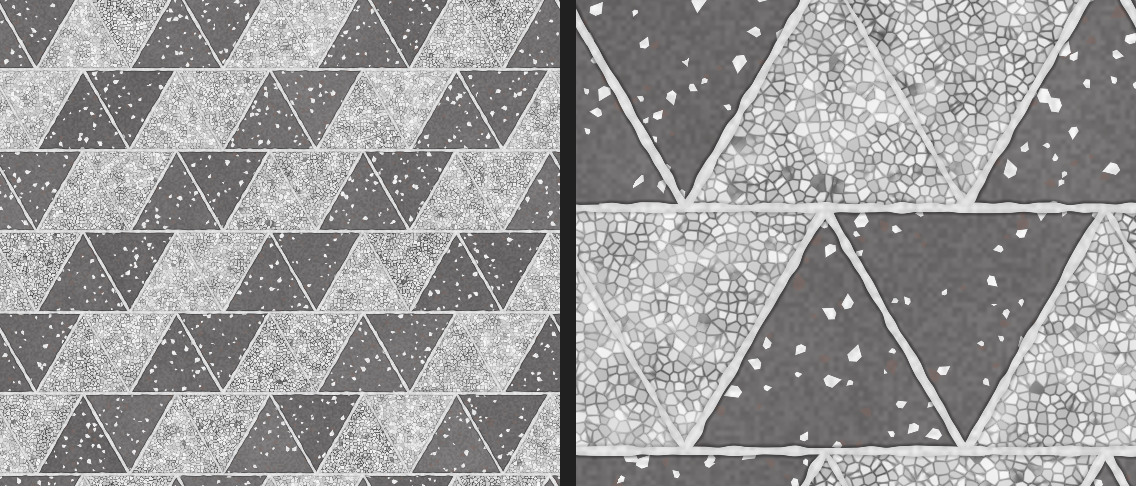
Left: the whole. Right: its middle third, enlarged.
Reproduce this pattern procedurally as a WebGL 1 fragment shader.

```glsl
precision highp float;
// Triangular paving: rows of leaning rhombi, alternately dark terrazzo and pale gravel,
// each split in two by a diagonal joint. Skewed cell coordinates give the joints;
// wrapping cellular noise gives gravel, chips and wear, so the canvas tiles.

#define SIDES 6.0                     // triangle sides across (even)
#define ROWS 6.0                      // rows down (even)
#define OFFSET vec2(0.39, 0.144)      // pattern origin, in sides and rows
#define HEIGHT 0.867                  // row height in triangle sides
#define JOINT 0.016                   // half width of a joint, in sides
#define GRAVEL vec2(168.0, 146.0)     // gravel grains across and down
#define CHIPS vec2(66.0, 57.0)        // cells that may hold a chip
#define CHIP_SHARE 0.52               // share of those cells that do
#define DARK vec3(0.435, 0.426, 0.426)
#define RUST vec3(0.50, 0.41, 0.385)
#define GROUT vec3(0.83)

uniform vec2 u_resolution;

float hash(vec2 p, float seed) {
  vec3 q = fract(vec3(p.xyx + seed * 17.3) * 0.1031);
  q += dot(q, q.yzx + 33.33);
  return fract((q.x + q.y) * q.z);
}

vec2 hash2(vec2 p, float seed) {
  return vec2(hash(p, seed), hash(p, seed + 5.7));
}

// Smooth value noise that wraps after a whole grid
float noise(vec2 uv, vec2 grid, float seed) {
  vec2 p = uv * grid, i = floor(p), f = fract(p);
  f = f * f * (3.0 - 2.0 * f);
  vec2 a = mod(i, grid), b = mod(i + 1.0, grid);
  return mix(mix(hash(a, seed), hash(vec2(b.x, a.y), seed), f.x),
             mix(hash(vec2(a.x, b.y), seed), hash(b, seed), f.x), f.y);
}

// Crushed stone: x = distance to the grain border, y = random value of the grain
vec2 grains(vec2 uv, vec2 grid) {
  vec2 p = uv * grid, cell = floor(p);
  float nearest = 9.0, second = 9.0, value = 0.0;
  for (int j = -1; j <= 1; j++) {
    for (int i = -1; i <= 1; i++) {
      vec2 c = cell + vec2(float(i), float(j));
      vec2 id = mod(c, grid);
      float d = length(c + hash2(id, 1.0) - p);
      if (d < nearest) {
        second = nearest;
        nearest = d;
        value = hash(id, 2.0);
      } else {
        second = min(second, d);
      }
    }
  }
  return vec2(second - nearest, value);
}

// Coverage of scattered angular chips of varied size and turn
float chips(vec2 uv, vec2 grid, float share, float seed) {
  vec2 p = uv * grid, cell = floor(p);
  float aa = grid.x / u_resolution.x, cover = 0.0;
  for (int j = -1; j <= 1; j++) {
    for (int i = -1; i <= 1; i++) {
      vec2 c = cell + vec2(float(i), float(j));
      vec2 id = mod(c, grid);
      vec2 d = p - c - hash2(id, seed);
      float turn = 6.2832 * hash(id, seed + 1.0);
      float cs = cos(turn), sn = sin(turn);
      d = vec2(cs * d.x - sn * d.y, sn * d.x + cs * d.y);
      float size = hash(id, seed + 2.0);
      float radius = mix(0.10, 0.27, size * size);
      float edge = max(abs(d.x) * 1.1, abs(0.85 * d.y + 0.45 * d.x));
      edge = max(edge, 0.75 * d.x - 0.8 * d.y) - radius;
      float present = step(hash(id, seed + 3.0), share);
      cover = max(cover, present * (1.0 - smoothstep(-0.5 * aa, 0.5 * aa, edge)));
    }
  }
  return cover;
}

void main() {
  vec2 uv = gl_FragCoord.xy / u_resolution;
  float px = SIDES / u_resolution.x;

  // Skewed rhombus cells, shifted by one cell in each next row
  float v = uv.y * ROWS - OFFSET.y;
  float row = floor(v), b = fract(v);
  float s = uv.x * SIDES - OFFSET.x - 0.5 * b - row;
  float column = floor(s), a = fract(s);
  float isDark = 1.0 - step(0.5, mod(column, 2.0));
  float upper = step(1.0, a + b);
  vec2 tile = vec2(mod(column, SIDES) * 2.0 + upper, mod(row, ROWS));
  float tone = hash(tile, 3.0);

  // Distances to the joints, with worn edges
  float flatJoint = min(b, 1.0 - b);
  float slantJoint = min(a, 1.0 - a);
  float split = abs(a + b - 1.0) + mix(0.006, 0.0, isDark);
  float d = min(min(flatJoint, slantJoint), split) * HEIGHT;
  d += 0.012 * (noise(uv, vec2(110.0, 95.0), 4.0) - 0.5);

  // Dark terrazzo: grain, faint rust flecks and white chips
  float grain = noise(uv, vec2(340.0, 295.0), 5.0) - 0.5;
  float cloud = noise(uv, vec2(24.0, 21.0), 6.0) - 0.5;
  vec3 dark = DARK + 0.07 * (tone - 0.5) + 0.08 * grain + 0.03 * cloud;
  dark = mix(dark, RUST, 0.55 * chips(uv, vec2(72.0, 62.0), 0.12 + 0.2 * tone, 20.0));
  float white = chips(uv, CHIPS, CHIP_SHARE + 0.45 * cloud, 30.0);
  dark = mix(dark, vec3(0.92) + 0.12 * grain, white);

  // Pale gravel: grains with cracks that are deeper in some tiles and patches
  vec2 g = grains(uv, GRAVEL);
  float patchy = noise(uv, vec2(70.0, 61.0), 7.0);
  float crack = mix(0.38, 0.88, clamp(0.75 * patchy + 0.5 * tone - 0.1, 0.0, 1.0));
  float light = (0.75 + 0.20 * g.y) * mix(crack, 1.0, smoothstep(0.0, 0.32, g.x));
  light += 0.05 * (patchy - 0.5) + 0.03 * cloud;

  // Shaded rim of each tile, then the joint over it
  vec3 color = mix(vec3(light), dark, isDark);
  float rim = 1.0 - smoothstep(JOINT, JOINT + 0.016, d);
  color *= 1.0 - rim * mix(0.16, 0.38, isDark);
  vec3 grout = GROUT + 0.10 * grain + 0.05 * (1.0 - d / JOINT);
  color = mix(grout, color, smoothstep(JOINT - 0.5 * px, JOINT + 0.5 * px, d));
  gl_FragColor = vec4(color, 1.0);
}
```
